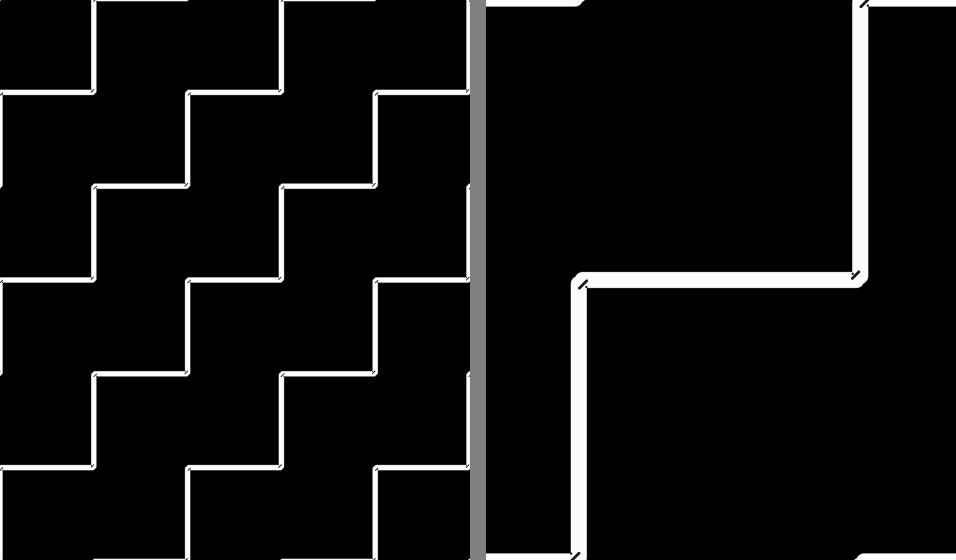
Left: the whole. Right: its middle third, enlarged.
Give the GLSL for this pattern, as a WebGL 1 fragment shader.

```glsl
precision highp float;
// Diagonal staircases of thin white lines on black, with small dark nicks at each bend.

uniform vec2 u_resolution;

const float CELLS_DOWN = 5.97;    // stair steps over the canvas height
const float HALF_WIDTH = 0.0285;  // line half width, in steps
const float ARM_START = 0.014;    // cuts back the outer corner of each bend
const vec3 INK = vec3(0.99);
const vec3 GROUND = vec3(0.0);

float segmentDistance(vec2 p, vec2 a, vec2 b) {
  vec2 ab = b - a;
  return length(p - a - ab * clamp(dot(p - a, ab) / dot(ab, ab), 0.0, 1.0));
}

float coverage(float dist, float blur) {
  return 1.0 - smoothstep(-blur, blur, dist);
}

// Two arms running along +x and +y from the bend.
float bendDistance(vec2 p, float start, float halfWidth) {
  float across = segmentDistance(p, vec2(start, 0.0), vec2(1.0, 0.0));
  float along = segmentDistance(p, vec2(0.0, start), vec2(0.0, 1.0));
  return min(across, along) - halfWidth;
}

// Short stroke over the inside of the bend, with a dot beside it.
float nickDistance(vec2 p, float shift) {
  float stroke = segmentDistance(p, vec2(0.002 + shift, 0.029), vec2(0.028, 0.003 + shift));
  float dotMark = length(p - vec2(0.027, 0.025 - shift));
  return min(stroke - 0.005, dotMark - 0.004);
}

// Slow layered sines give every bend a slightly different nick.
float wobble(vec2 id) {
  return 0.5 * sin(id.x * 2.3 + id.y * 1.1) + 0.5 * sin(id.x * 0.7 - id.y * 3.1);
}

void main() {
  // Square steps, anchored at the left edge and the middle height.
  vec2 steps = (gl_FragCoord.xy - vec2(0.0, 0.5 * u_resolution.y)) * CELLS_DOWN / u_resolution.y;
  float pixel = CELLS_DOWN / u_resolution.y;

  // Neighbouring bends are the same shape turned by half a turn.
  vec2 id = floor(steps + 0.5);
  float turn = 1.0 - 2.0 * mod(id.x + id.y, 2.0);
  vec2 local = (steps - id) * vec2(turn, -turn);

  float line = coverage(bendDistance(local, ARM_START, HALF_WIDTH), 0.8 * pixel);
  float nick = coverage(nickDistance(local, 0.004 * wobble(id)), 0.6 * pixel);

  gl_FragColor = vec4(mix(GROUND, INK, line * (1.0 - 0.9 * nick)), 1.0);
}
```
